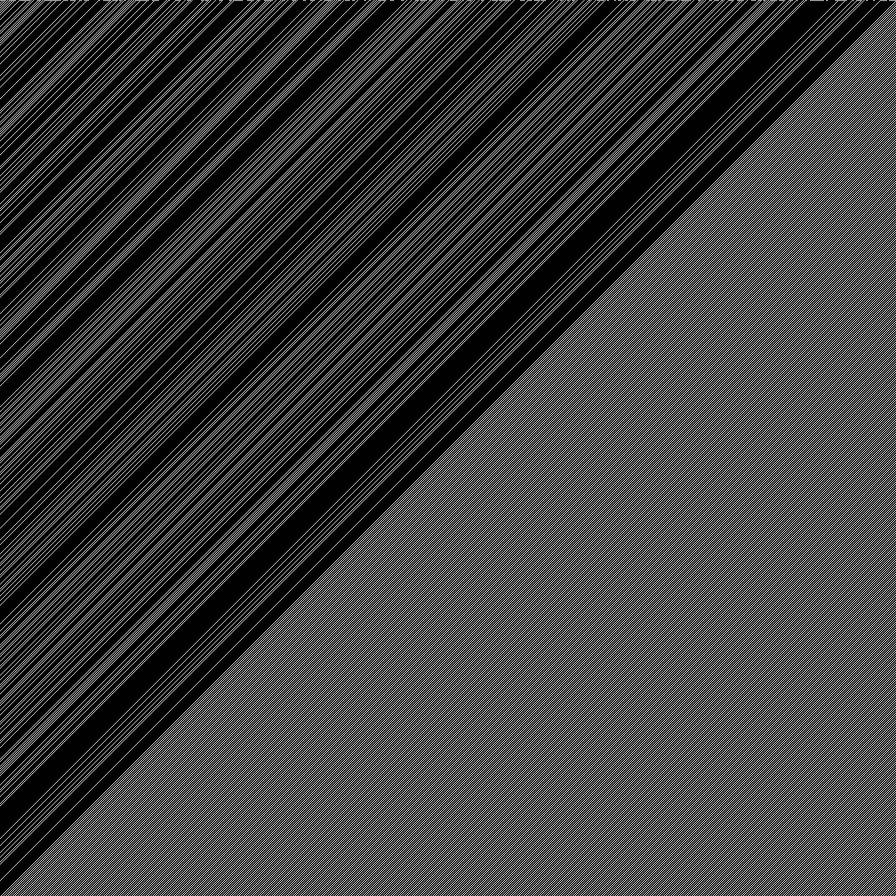
This pattern is drawn by a Shadertoy shader. Its source:

```glsl
// Random diagonal hairlines over black, above a half filled with very fine even stripes.

const float SLOT_COUNT = 384.0;      // line slots between the diagonal and the corner
const float LINE_HALF = 0.165;       // half width of a line, in slots
const float BASE_DENSITY = 0.43;     // chance that an upper slot holds a line
const float SCATTER = 0.6;           // irregularity of the line spacing
const float RIM_COUNT = 384.0;       // dashes along the top
const float RIM_HEIGHT = 1.0 / 768.0;
const vec3 BACKGROUND = vec3(0.005);
const vec3 LINE_COLOR = vec3(1.0);
const vec3 RIM_COLOR = vec3(0.6);

// Bands along the offset axis: centre, half width, change of density.
const int BAND_COUNT = 16;
const vec3 BANDS[BAND_COUNT] = vec3[](
    vec3(0.820, 0.004, -1.0), vec3(0.727, 0.009, -1.0), vec3(0.702, 0.010, 0.2),
    vec3(0.660, 0.006, -1.0), vec3(0.556, 0.006, -1.0), vec3(0.518, 0.010, 0.3),
    vec3(0.418, 0.007, -1.0), vec3(0.342, 0.008, 0.3), vec3(0.316, 0.008, -1.0),
    vec3(0.229, 0.012, 0.3), vec3(0.142, 0.010, 0.3), vec3(0.075, 0.011, -1.0),
    vec3(0.047, 0.014, 0.05), vec3(0.025, 0.006, -1.0), vec3(0.0172, 0.0013, 1.0),
    vec3(0.008, 0.007, -1.0)
);

float hash(float n) {
    return fract(sin(n * 12.9898) * 43758.5453);
}

// Running integral of a tent filter of unit half width.
float tentIntegral(float x) {
    float t = clamp(x, -1.0, 1.0);
    return 0.5 + t - 0.5 * t * abs(t);
}

// Share of a filtered pixel covered by a stroke.
float strokeCoverage(float away, float reach) {
    return tentIntegral((away + LINE_HALF) / reach)
         - tentIntegral((away - LINE_HALF) / reach);
}

float lineDensity(float offset) {
    float density = BASE_DENSITY;
    for (int i = 0; i < BAND_COUNT; i++) {
        density += BANDS[i].z * step(abs(offset - BANDS[i].x), BANDS[i].y);
    }
    return density;
}

// One where a slot of the upper half holds a line; golden steps even out the gaps.
float hasLine(float id) {
    float chance = fract(id * 0.618034 + SCATTER * hash(id + 3.7));
    return step(chance, lineDensity((id + 0.5) / SLOT_COUNT));
}

// Coverage of the scattered lines, gathered from the nearest slots.
float hairlines(float offset, float pixel) {
    float position = offset * SLOT_COUNT;
    float slot = floor(position);
    float coverage = 0.0;
    for (int i = -1; i <= 1; i++) {
        float id = slot + float(i);
        float away = position - id - 0.5;
        coverage += hasLine(id) * strokeCoverage(away, pixel * SLOT_COUNT);
    }
    return min(coverage, 1.0);
}

// Every slot filled; settles to its mean where pixels cannot resolve it.
float weave(float offset, float pixel) {
    float away = fract(offset * SLOT_COUNT) - 0.5;
    float stripes = strokeCoverage(away, min(pixel * SLOT_COUNT, 0.33));
    float resolved = smoothstep(1.4, 2.2, 1.0 / (SLOT_COUNT * pixel));
    return mix(2.0 * LINE_HALF, stripes, resolved);
}

void mainImage(out vec4 fragColor, in vec2 fragCoord) {
    vec2 uv = fragCoord / iResolution.xy;
    float pixel = 1.0 / min(iResolution.x, iResolution.y);
    float offset = uv.y - uv.x;

    // Scattered lines in the upper left, woven stripes in the lower right.
    float lines = hairlines(offset, pixel);
    float stripes = weave(offset, pixel);
    float light = mix(stripes, lines, smoothstep(-pixel, pixel, offset));
    vec3 color = mix(BACKGROUND, LINE_COLOR, light);

    // Broken bright rim along the top.
    float dash = step(0.5, hash(floor(uv.x * RIM_COUNT) + 19.1));
    float rim = smoothstep(-0.5 * pixel, 0.5 * pixel, uv.y - 1.0 + RIM_HEIGHT);
    color = mix(color, RIM_COLOR, rim * dash);

    fragColor = vec4(color, 1.0);
}
```
